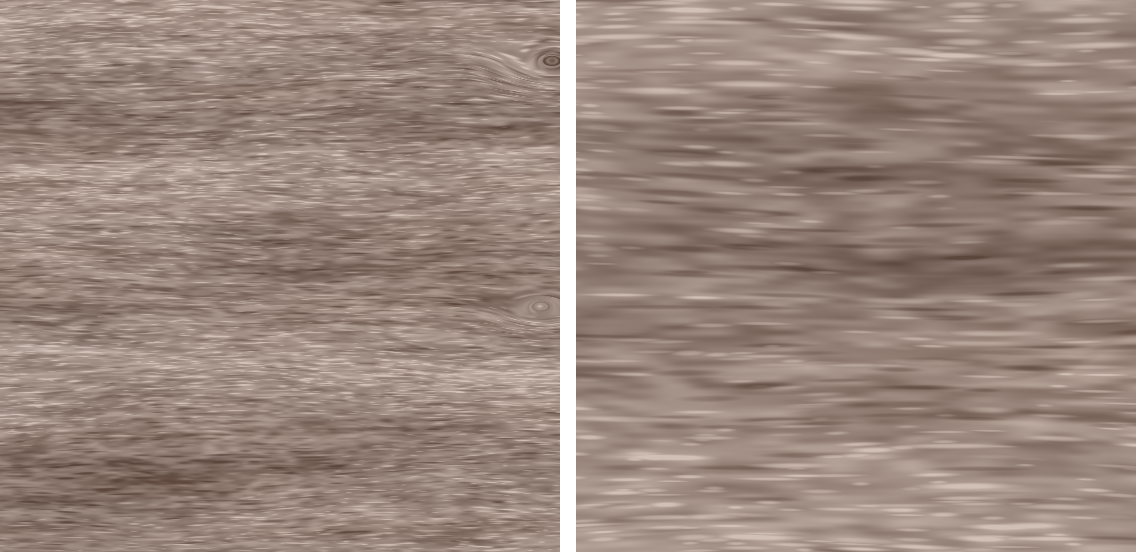
Left: the whole. Right: its middle third, enlarged.
A WebGL 1 fragment shader for this texture:

```glsl
precision highp float;
// Weathered taupe oak board: horizontal grain, pale pores, dark veins and a knot.

uniform vec2 u_resolution;

const vec3 DARK_WOOD = vec3(0.48, 0.40, 0.36);
const vec3 PALE_WOOD = vec3(0.74, 0.67, 0.63);
const float BASE_TONE = 0.43;
const float BAND_PERIOD = 0.33;
const float BAND_DARK_Y = 0.81;
const float BAND_DEPTH = 0.13;
const float FIGURE_DEPTH = 0.22;
const float PORE_LIGHT = 0.62;
const float VEIN_DARK = 0.42;
const vec2 KNOT = vec2(1.0, 0.89);
const float KNOT_SIZE = 0.016;
const vec2 BURL = vec2(0.98, 0.445);
const float TAU = 6.2831853;

float hash(vec2 p) {
  vec3 q = fract(p.xyx * 0.1031);
  q += dot(q, q.yzx + 33.33);
  return fract((q.x + q.y) * q.z);
}

// One fibre: smooth noise along x, shifted at random for each row
float fibre(float x, float row) {
  x += 37.0 * hash(vec2(row, 7.0));
  float cell = floor(x);
  float f = fract(x);
  f = f * f * (3.0 - 2.0 * f);
  return mix(hash(vec2(cell, row)), hash(vec2(cell + 1.0, row)), f);
}

// Stacked fibres, centred on zero
float grain(vec2 p) {
  float row = floor(p.y);
  float f = smoothstep(0.0, 1.0, p.y - row);
  return mix(fibre(p.x, row), fibre(p.x, row + 1.0), f) - 0.5;
}

// Cellular noise of slender, tapered dashes
float flecks(vec2 p, float density, float seed) {
  vec2 cell = floor(p);
  float coverage = 0.0;
  for (int j = -1; j <= 1; j++) {
    for (int i = -1; i <= 1; i++) {
      vec2 id = cell + vec2(float(i), float(j));
      vec2 key = id + seed;
      vec2 centre = id + vec2(hash(key), hash(key + 51.0));
      vec2 radius = vec2(mix(0.3, 0.95, hash(key + 83.0)),
                         mix(0.2, 0.42, hash(key + 19.0)));
      float dash = 1.0 - smoothstep(0.2, 1.0, length((p - centre) / radius));
      float present = smoothstep(0.0, 0.25, density - hash(key + 131.0));
      coverage = max(coverage, dash * present);
    }
  }
  return coverage;
}

// Bends the grain height into oval rings near a centre
float swirl(vec2 p, float height, vec2 centre, float size) {
  vec2 d = (p - centre) * vec2(0.55, 1.0);
  float r = length(d);
  return mix(height, centre.y + r, exp(-r * r / (size * size)));
}

void main() {
  vec2 p = gl_FragCoord.xy / u_resolution.y;

  // Layered sines make the fibres drift
  float height = p.y
    + 0.007 * sin(3.1 * p.x + 9.0 * p.y + 0.6)
    + 0.003 * sin(8.3 * p.x - 17.0 * p.y)
    + 0.0012 * sin(23.0 * p.x + 41.0 * p.y);
  height = swirl(p, height, KNOT, 0.045);
  height = swirl(p, height, BURL, 0.032);
  vec2 q = vec2(p.x, height);

  // Broad tonal bands
  float band = -cos(TAU * (height - BAND_DARK_Y) / BAND_PERIOD);
  float broad = grain(q * vec2(1.4, 13.0) + 3.0);
  float tone = BASE_TONE + BAND_DEPTH * band + 0.42 * broad;

  // Arched growth figure, strongest in the middle and toward the right
  float contour = 19.0 * height
    + 1.1 * sin(5.3 * p.x + 11.0 * p.y)
    + 0.6 * sin(13.0 * p.x - 27.0 * p.y)
    + 0.7 * grain(q * vec2(7.0, 38.0));
  float ring = fract(contour);
  float growth = smoothstep(0.0, 0.82, ring) - smoothstep(0.82, 1.0, ring);
  vec2 figureOffset = (p - vec2(0.65, 0.45)) / vec2(0.3, 0.065);
  float figureMask = 0.2 + 0.8 * exp(-dot(figureOffset, figureOffset));
  tone += FIGURE_DEPTH * (growth - 0.5) * figureMask;

  // Grain from wide streaks to hairs
  tone += 0.38 * grain(q * vec2(4.0, 55.0) + 11.0);
  tone += 0.50 * grain(q * vec2(13.0, 145.0) + 23.0);
  tone += 0.55 * grain(q * vec2(46.0, 270.0) + 41.0);

  // Pale pores gather in the lighter bands, veins in the darker ones
  float paleShare = clamp(0.36 + 0.16 * band + 0.5 * broad, 0.08, 0.75);
  float darkShare = clamp(0.38 - 0.12 * band, 0.1, 0.6);
  float pores = max(flecks(q * vec2(23.0, 145.0), paleShare, 5.0),
                    0.75 * flecks(q * vec2(42.0, 215.0), paleShare, 67.0));
  float veins = max(flecks(q * vec2(19.0, 125.0), darkShare, 29.0),
                    0.8 * flecks(q * vec2(5.0, 46.0), 0.55 * darkShare, 97.0));
  tone += PORE_LIGHT * pores - VEIN_DARK * veins;

  // Knot with a dark rim and tight rings, and a pale burl
  float knotRadius = length((p - KNOT) * vec2(0.65, 1.0)) / KNOT_SIZE;
  float rim = exp(-8.0 * (knotRadius - 1.0) * (knotRadius - 1.0));
  float core = 1.0 - smoothstep(0.7, 1.2, knotRadius);
  tone -= 0.5 * rim + core * (0.25 + 0.25 * sin(13.0 * knotRadius));
  vec2 burlOffset = (p - BURL) / vec2(0.09, 0.03);
  tone += 0.22 * exp(-dot(burlOffset, burlOffset));

  vec3 wood = mix(DARK_WOOD, PALE_WOOD, clamp(tone, -0.45, 1.3));
  wood += vec3(0.012, 0.0, -0.006) * grain(q * vec2(3.0, 24.0) + 71.0);
  gl_FragColor = vec4(wood, 1.0);
}
```
